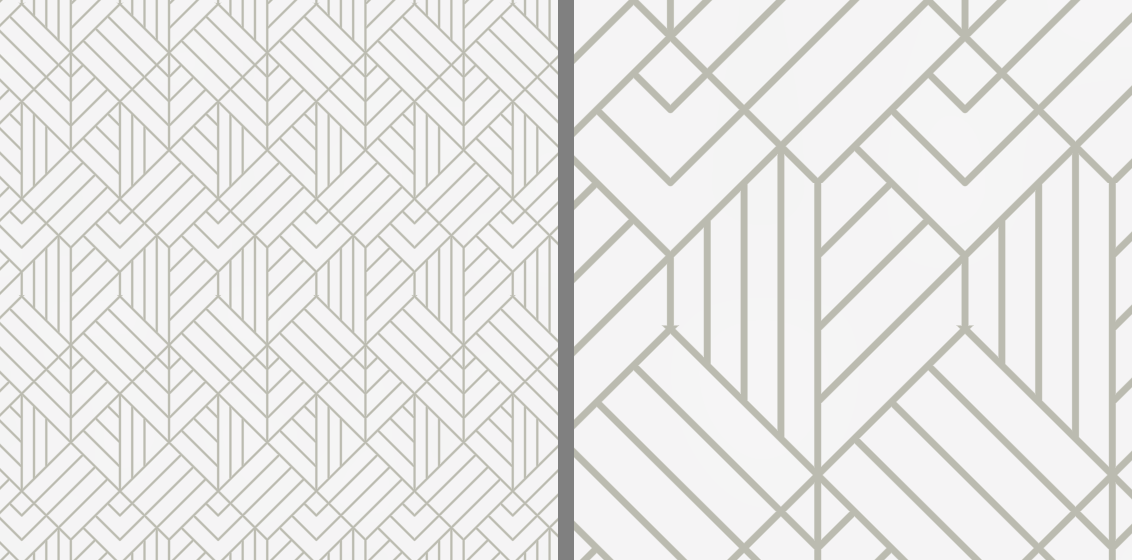
Left: the whole. Right: its middle third, enlarged.
This pattern is drawn by a Shadertoy shader. Its source:

```glsl
// Art-deco lattice of striped diamonds, chevrons and fans in thin grey-green lines on off-white.

const vec2 PERIOD = vec2(8.0, 24.0);          // repeat size in grid units
const vec2 UNIT = vec2(0.02192, 0.021745);    // grid unit in canvas heights
const vec2 ANCHOR = vec2(0.1265, 0.0942);     // first node, from the top left
const float HALF_WIDTH = 0.094;               // half line width in grid units
const vec3 PAPER = vec3(0.961, 0.958, 0.961);
const vec3 INK = vec3(0.735, 0.735, 0.69);

float hash(vec2 p) {
    return fract(sin(dot(p, vec2(127.1, 311.7))) * 43758.5);
}

float valueNoise(vec2 p) {
    vec2 i = floor(p), f = fract(p);
    f = f * f * (3.0 - 2.0 * f);
    return mix(mix(hash(i), hash(i + vec2(1, 0)), f.x),
               mix(hash(i + vec2(0, 1)), hash(i + vec2(1, 1)), f.x), f.y);
}

// Distance to a segment from start along span, wrapped to the nearest repeat
float stroke(vec2 p, vec2 start, vec2 span) {
    vec2 q = p - start - 0.5 * span;
    q -= PERIOD * round(q / PERIOD);
    float t = clamp(dot(q, span) / dot(span, span), -0.5, 0.5);
    return length(q - span * t);
}

// Crossing diagonals that form the diamond rows
float diamondGrid(vec2 p) {
    float y = mod(p.y + 8.0, PERIOD.y) - 8.0;
    vec2 diagonals = abs(mod(vec2(p.x + y, p.x - y) + 4.0, 8.0) - 4.0);
    float d = min(diagonals.x, diagonals.y) * 0.70711;
    return max(d, abs(y - 6.0) - 10.0);
}

// Two 45-degree arms rising from a tip
float chevron(vec2 p, vec2 tip, float leftArm, float rightArm) {
    return min(stroke(p, tip, vec2(-leftArm)),
               stroke(p, tip, vec2(rightArm, -rightArm)));
}

float latticeDistance(vec2 p) {
    float d = diamondGrid(p);
    d = min(d, stroke(p, vec2(0, -8), vec2(0, 16)));
    for (int i = 1; i <= 4; i++) {
        float k = float(i);
        // Upright fan beside the slanted panel
        d = min(d, stroke(p, vec2(-k, 14.0 + k), vec2(0, 10.0 - 2.0 * k)));
        if (i == 4) break;
        // Chevrons whose long arms run on as diamond stripes
        d = min(d, chevron(p, vec2(0, 2.0 * k), 4.0 + k, k));
        d = min(d, chevron(p, vec2(-4, 12.0 + 2.0 * k), k, 4.0 + k));
        // Slanted panel
        d = min(d, stroke(p, vec2(0, 16.0 + 2.0 * k), vec2(1.0 + k, -1.0 - k)));
        // Split diamond: slanted left half, upright right half
        d = min(d, stroke(p, vec2(4, 4.0 + 2.0 * k), vec2(-k)));
        d = min(d, stroke(p, vec2(k - 5.0, 3.0 + k), vec2(0, 10.0 - 2.0 * k)));
    }
    return d;
}

void mainImage(out vec4 fragColor, in vec2 fragCoord) {
    vec2 canvas = fragCoord / iResolution.y;
    vec2 fromTop = vec2(canvas.x, 1.0 - canvas.y);
    vec2 p = (fromTop - ANCHOR) / UNIT;

    float soft = 0.8 / (iResolution.y * UNIT.y);
    float ink = 1.0 - smoothstep(-soft, soft, latticeDistance(p) - HALF_WIDTH);

    // Faint unevenness of the paper
    vec3 paper = PAPER + 0.006 * (valueNoise(canvas * 9.0) - 0.5);
    fragColor = vec4(mix(paper, INK, ink), 1.0);
}
```
